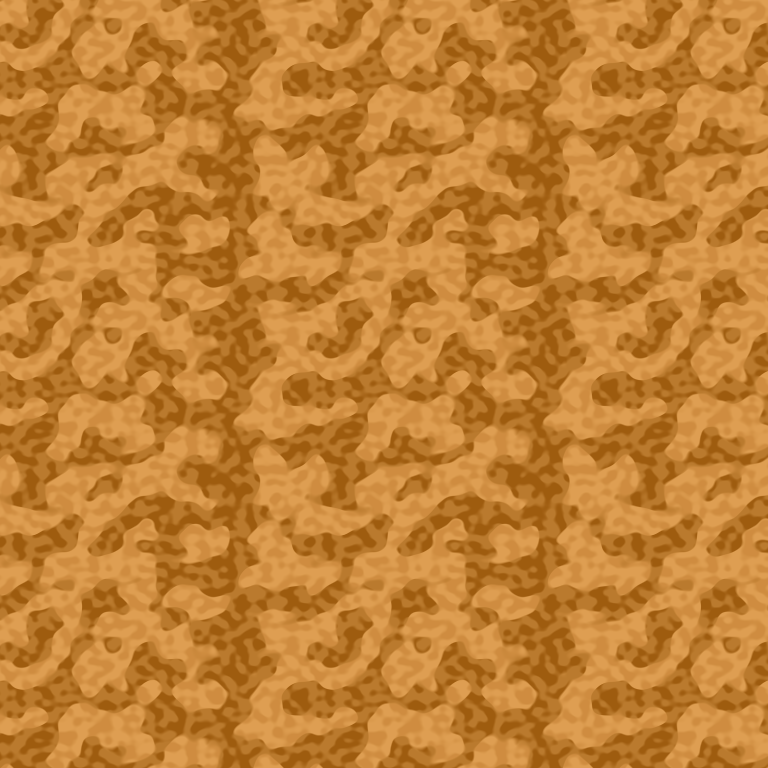
This texture is drawn by a Shadertoy shader. Its source:

```glsl
// Desert camouflage: ochre blobs mottled with small spots, on a tile repeating about 2.5 times each way.

float hash(vec2 p) {
    return fract(sin(dot(p, vec2(127.1, 311.7))) * 43758.5453);
}

// Slope contribution of one lattice corner, with wrapped coordinates
float corner(vec2 cell, vec2 offset, vec2 cells, float seed) {
    float angle = 6.28318 * hash(mod(cell, cells) + seed);
    return dot(vec2(cos(angle), sin(angle)), offset);
}

// Gradient noise around zero that wraps after "cells" lattice steps per tile
float tileNoise(vec2 p, vec2 cells, float seed) {
    p *= cells;
    vec2 c = floor(p);
    vec2 f = fract(p);
    vec2 w = f * f * f * (f * (f * 6.0 - 15.0) + 10.0);
    vec2 e = vec2(1.0, 0.0);
    return mix(mix(corner(c, f, cells, seed), corner(c + e, f - e, cells, seed), w.x),
               mix(corner(c + e.yx, f - e.yx, cells, seed), corner(c + 1.0, f - 1.0, cells, seed), w.x),
               w.y);
}

// Wide blobs recurring in each half tile, a layer leaning up to the right, and curly edges
float patchField(vec2 p) {
    vec2 halfTile = vec2(p.x, 2.0 * p.y);
    vec2 sheared = vec2(p.x, p.y + p.x) + vec2(0.07, 0.04);
    return 0.62 * tileNoise(halfTile, vec2(6.0, 5.0), 12.0)
         + 0.36 * tileNoise(sheared, vec2(7.0, 9.0), 41.0)
         + 0.28 * tileNoise(p + 0.03, vec2(13.0, 16.0), 77.0);
}

// Small spots, slightly wider than tall
float spotField(vec2 p) {
    return 0.85 * tileNoise(p, vec2(25.0, 30.0), 19.0)
         + 0.35 * tileNoise(p + 0.017, vec2(29.0, 34.0), 58.0);
}

void mainImage(out vec4 fragColor, in vec2 fragCoord) {
    // Tile coordinates, anchored at the top left corner
    vec2 uv = fragCoord / iResolution.y;
    vec2 p = vec2(uv.x, 1.0 - uv.y) * 2.482;

    float depth = patchField(p) + 0.005;
    float spots = spotField(p);

    // Light ground with faint spots
    vec3 sand = mix(vec3(0.81, 0.55, 0.25), vec3(0.87, 0.62, 0.32),
                    smoothstep(-0.2, 0.18, spots));

    // Dark patches, with spots gathering toward their centres
    vec3 brown = mix(vec3(0.73, 0.48, 0.18), vec3(0.62, 0.36, 0.06),
                     smoothstep(-0.06, 0.24, spots + 0.5 * depth));

    vec3 color = mix(sand, brown, smoothstep(-0.03, 0.03, depth));
    fragColor = vec4(color, 1.0);
}
```
